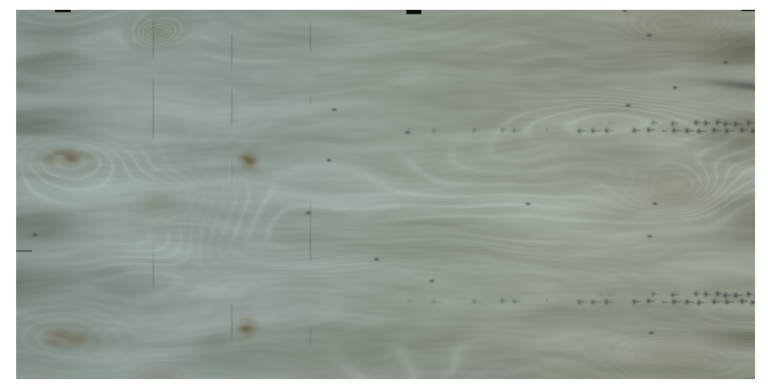
Give the GLSL for this texture, as a WebGL 1 fragment shader.

```glsl
precision highp float;
uniform vec2 u_resolution;

const float REPEAT = 0.437;                    // vertical repeat of the veneer sheet
const vec3 WOOD = vec3(0.56, 0.60, 0.56);
const vec3 TONE_STEP = vec3(0.036, 0.039, 0.043);
const vec3 BROWN = vec3(0.40, 0.36, 0.25);
const vec3 SOOT = vec3(0.25, 0.28, 0.27);
const vec3 INK = vec3(0.04);

float hash(vec2 p) {
  return fract(sin(dot(p, vec2(127.1, 311.7))) * 43758.55);
}

// Smooth cellular noise: random cell shades blended by distance
float cellTone(vec2 p) {
  vec2 id = floor(p);
  float sum = 0.0;
  float total = 0.0;
  for (int j = -1; j <= 1; j++) {
    for (int i = -1; i <= 1; i++) {
      vec2 cell = id + vec2(float(i), float(j));
      vec2 seed = cell + 0.2 + 0.6 * vec2(hash(cell), hash(cell + 17.3));
      vec2 d = p - seed;
      float w = pow(max(1.44 - dot(d, d), 0.0), 3.0);
      sum += w * hash(cell + 41.7);
      total += w;
    }
  }
  return sum / max(total, 0.0001);
}

float blob(vec2 d, vec2 size) {
  d /= size;
  return exp(-dot(d, d));
}

// Offset from a centre that recurs once per sheet
vec2 sheetOffset(vec2 p, vec2 center) {
  float y = mod(p.y - center.y + 0.5 * REPEAT, REPEAT) - 0.5 * REPEAT;
  return vec2(p.x - center.x, y);
}

float box(vec2 p, vec2 center, vec2 halfSize, float blur) {
  vec2 d = abs(p - center) - halfSize;
  return 1.0 - smoothstep(-blur, blur, max(d.x, d.y));
}

// Layered sines bend the grain
vec2 bendGrain(vec2 p) {
  float bend = 0.012 * sin(3.1 * p.x + 9.0 * p.y)
             + 0.007 * sin(8.3 * p.x - 14.0 * p.y + 1.0)
             + 0.003 * sin(21.0 * p.x + 31.0 * p.y);
  return p + vec2(0.0, bend);
}

// Row of small pits that grow denser towards the right
float pitRow(vec2 d, float spacing, float start, float seed) {
  float id = floor(d.x / spacing);
  float shift = hash(vec2(id, seed)) - 0.5;
  vec2 local = vec2(d.x - (id + 0.5 + 0.4 * shift) * spacing, d.y - 0.006 * shift);
  float growth = smoothstep(start, 1.85, d.x);
  float present = step(hash(vec2(id, seed + 5.0)), 0.35 + 0.6 * growth);
  float tail = blob(local - vec2(0.006, 0.0), vec2(0.013, 0.0025));
  float pit = max(blob(local, vec2(0.0055, 0.006)), 0.6 * tail);
  return pit * present * smoothstep(start - 0.1, start + 0.1, d.x) * (0.3 + 0.5 * growth);
}

// Faint vertical hairline broken into dashes
float hairline(vec2 p, float x, float seed) {
  float dash = smoothstep(0.5, 0.75, cellTone(vec2(seed, p.y * 22.0)));
  return dash * blob(vec2(p.x - x, 0.0), vec2(0.0025, 1.0));
}

float specks(vec2 p, float scale) {
  vec2 id = floor(p * scale);
  vec2 seed = 0.3 + 0.4 * vec2(hash(id + 3.0), hash(id + 8.0));
  return step(0.965, hash(id)) * blob(fract(p * scale) - seed, vec2(0.10, 0.06));
}

void main() {
  vec2 p = gl_FragCoord.xy / u_resolution.y;
  float aspect = u_resolution.x / u_resolution.y;
  float pixel = 1.0 / u_resolution.y;
  p.x *= 1.954 / aspect;
  vec2 g = bendGrain(p);

  // Knots and the wide figure around them
  vec2 longKnot = sheetOffset(g, vec2(0.165, 0.593));
  vec2 starKnot = sheetOffset(g, vec2(0.631, 0.592));
  float paleKnot = blob(sheetOffset(g, vec2(0.402, 0.473)), vec2(0.05, 0.03));
  float wideKnot = blob(sheetOffset(g, vec2(1.717, 0.517)), vec2(0.12, 0.06));

  // Streaks from broad to fine
  float broad = cellTone(g * vec2(2.2, 13.0));
  float medium = cellTone(g * vec2(6.0, 42.0) + 9.0);
  float fine = cellTone(g * vec2(16.0, 130.0) + 31.0);
  float tone = 2.9 * (broad - 0.5) + 1.5 * (medium - 0.5) + 0.8 * (fine - 0.5);

  // Growth rings follow the contours of a slow height field
  float height = cellTone(g * vec2(1.7, 5.5) + 4.0) + 0.12 * broad + 0.5 * wideKnot
               + 0.4 * paleKnot + 0.4 * blob(longKnot, vec2(0.15, 0.06));
  float ring = 0.5 + 0.5 * sin(85.0 * height);
  float wisps = smoothstep(0.5, 0.75, cellTone(g * vec2(4.0, 11.0) + 60.0));
  tone += 0.3 * (ring - 0.5) + 0.9 * wisps * pow(ring, 6.0);

  // Weathered ends of the board
  float ends = smoothstep(0.32, 0.04, p.x) + smoothstep(1.72, 1.93, p.x);
  tone -= ends * (0.4 + 2.6 * smoothstep(0.4, 0.8, cellTone(g * vec2(2.0, 17.0) + 77.0)));
  vec3 color = WOOD + tone * TONE_STEP;
  color += mix(vec3(-0.012, 0.002, 0.012), vec3(0.008, 0.0, -0.014), smoothstep(0.2, 1.7, p.x));

  // Brown stains
  float ragged = 0.35 + 1.1 * cellTone(g * vec2(35.0, 75.0));
  float stain = 0.65 * blob(longKnot, vec2(0.058, 0.02)) + 0.85 * blob(starKnot, vec2(0.02, 0.021));
  stain = stain * ragged + 0.22 * paleKnot + 0.2 * wideKnot;
  color = mix(color, BROWN, clamp(stain, 0.0, 0.85));

  // Pits, hairlines and specks
  vec2 row = sheetOffset(p, vec2(0.0, 0.668));
  float marks = pitRow(row, 0.034, 1.05, 1.0) + pitRow(row - vec2(0.0, 0.018), 0.027, 1.55, 2.0);
  marks += 0.22 * (hairline(p, 0.39, 2.5) + hairline(p, 0.59, 7.5) + hairline(p, 0.79, 12.5));
  marks += 0.7 * specks(p, 16.0);
  marks += 0.6 * blob(g - vec2(1.92, 0.785), vec2(0.12, 0.012));
  color = mix(color, SOOT, clamp(marks, 0.0, 0.9));

  // Edge crack and dark clamps
  float ink = 0.8 * box(p, vec2(0.055, 0.36), vec2(0.025, 0.001), pixel);
  ink += box(p, vec2(0.16, 0.973), vec2(0.02, 0.004), pixel);
  ink += box(p, vec2(1.053, 0.970), vec2(0.019, 0.006), pixel);
  ink += box(p, vec2(1.905, 0.975), vec2(0.018, 0.003), pixel);
  color = mix(color, INK, min(ink, 1.0));

  // White margin
  float board = box(p, vec2(0.981, 0.504), vec2(0.940, 0.471), 0.7 * pixel);
  gl_FragColor = vec4(mix(vec3(1.0), color, board), 1.0);
}
```
